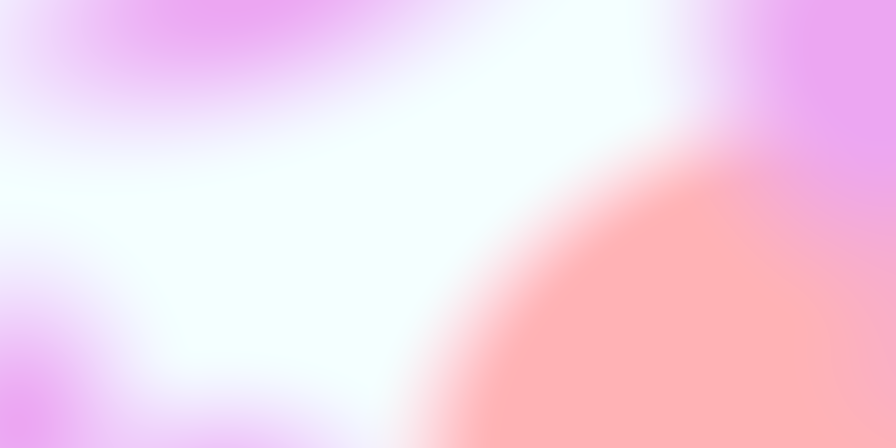
Reproduce this background procedurally as a Shadertoy shader.

```glsl
// Soft pastel gradient: orchid and coral glows around a pale icy sweep.

#define ICE vec3(0.955, 1.0, 1.0)
#define ORCHID vec3(0.925, 0.65, 0.95)
#define CORAL vec3(1.0, 0.70, 0.71)
#define LILAC_FRINGE vec3(0.94, 0.86, 1.0)
#define BLUSH_FRINGE vec3(1.0, 0.88, 0.92)

// Tilted elliptical glow: 1 inside falloff.x, 0 beyond falloff.y (in radii).
float glow(vec2 p, vec2 center, vec2 radii, float tilt, vec2 falloff) {
    float c = cos(tilt), s = sin(tilt);
    vec2 d = p - center;
    vec2 local = vec2(c * d.x + s * d.y, c * d.y - s * d.x);
    return 1.0 - smoothstep(falloff.x, falloff.y, length(local / radii));
}

// Quadratic blend from base to tint, bending towards the fringe colour.
vec3 blend(vec3 base, vec3 fringe, vec3 tint, float amount) {
    return mix(mix(base, fringe, amount), mix(fringe, tint, amount), amount);
}

// Overlap of two glows without exceeding 1.
float screenMask(float a, float b) {
    return 1.0 - (1.0 - a) * (1.0 - b);
}

void mainImage(out vec4 fragColor, in vec2 fragCoord) {
    // Height spans 0..1, width 0..2 on a two-to-one canvas.
    vec2 p = fragCoord / iResolution.xy * vec2(2.0, 1.0);

    // Orchid glows at the upper and lower left
    float upper = glow(p, vec2(0.56, 1.04), vec2(0.81, 0.40), 0.314, vec2(0.1, 1.08));
    float corner = glow(p, vec2(0.04, 0.05), vec2(0.42, 0.52), 0.0, vec2(0.0, 1.0));
    float floorGlow = glow(p, vec2(0.495, -0.07), vec2(0.495, 0.30), 0.0, vec2(0.0, 1.0));
    float lower = screenMask(corner, 0.8 * floorGlow);
    vec3 color = blend(ICE, LILAC_FRINGE, ORCHID, screenMask(upper, lower));

    // Large coral glow at the lower right
    float coral = glow(p, vec2(1.667, 0.14), vec2(0.91, 0.633), 0.524, vec2(0.65, 1.05));
    color = blend(color, BLUSH_FRINGE, CORAL, coral);

    // Orchid glow at the upper right, with a faint trail down the edge
    float right = glow(p, vec2(1.94, 0.87), vec2(0.535, 0.70), 0.35, vec2(0.2, 1.0));
    float trail = glow(p, vec2(2.08, 0.22), vec2(0.34), 0.0, vec2(0.0, 1.0));
    color = mix(color, ORCHID, screenMask(right, 0.3 * trail));

    fragColor = vec4(color, 1.0);
}
```
